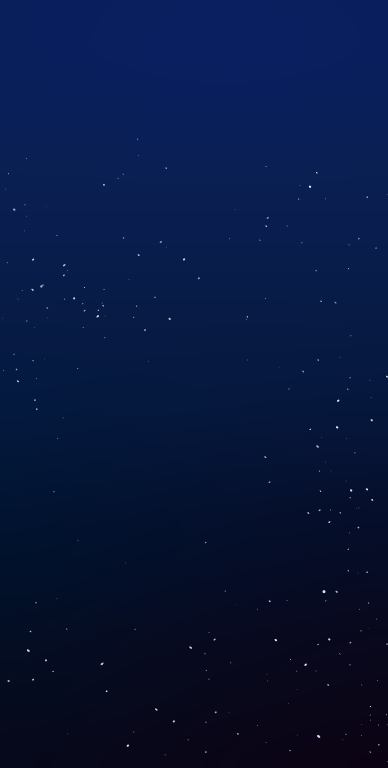
Give the GLSL for this background, as a Shadertoy shader.

```glsl
// Deep blue night sky that fades to near-black violet at the foot, with loose star drifts.
// A smooth vertical colour ramp is tinted sideways; hashed grid cells hold the stars,
// and a sum of soft elliptical clusters sets how likely each cell is to be lit.

// Sky colours, from the top of the canvas to the bottom
const vec3 SKY_TOP    = vec3(0.036, 0.122, 0.360);
const vec3 SKY_UPPER  = vec3(0.038, 0.120, 0.312);
const vec3 SKY_MIDDLE = vec3(0.022, 0.098, 0.250);
const vec3 SKY_LOWER  = vec3(0.014, 0.058, 0.165);
const vec3 SKY_FOOT   = vec3(0.029, 0.037, 0.118);
const vec3 SKY_BOTTOM = vec3(0.036, 0.022, 0.092);

// Sideways tint in the lower half: teal on the left, violet on the right
const vec3 TEAL_SHIFT   = vec3(-0.012, 0.012, 0.012);
const vec3 VIOLET_SHIFT = vec3(0.007, -0.009, -0.014);
const float TOP_GLOW    = 0.015;

// Stars: sizes are fractions of the canvas height
const vec3 STAR_COLOUR   = vec3(0.86, 0.94, 1.00);
const float CELLS_FINE   = 76.0;
const float CELLS_COARSE = 42.0;
const float RADIUS_MIN   = 0.0005;
const float RADIUS_MAX   = 0.0017;
const float STAR_CEILING = 0.85;
const float BASE_DENSITY = 0.018;

// Sine-free hash: a cell and a seed give three values in 0..1
vec3 hash3(vec2 cell, float seed) {
    vec3 q = fract(vec3(cell.xyx + seed) * vec3(0.1031, 0.1030, 0.0973));
    q += dot(q, q.yxz + 33.33);
    return fract((q.xxy + q.yzz) * q.zyx);
}

// Soft elliptical cluster with a peak of one
float cluster(vec2 uv, vec2 centre, vec2 spread) {
    vec2 d = (uv - centre) / spread;
    return exp(-dot(d, d));
}

// Chance of a star at a place on the canvas
float starDensity(vec2 uv) {
    float density = BASE_DENSITY;
    density += 0.40 * cluster(uv, vec2(0.94, 0.35), vec2(0.13, 0.13));
    density += 0.22 * cluster(uv, vec2(0.08, 0.62), vec2(0.14, 0.10));
    density += 0.10 * cluster(uv, vec2(0.32, 0.60), vec2(0.20, 0.07));
    density += 0.15 * cluster(uv, vec2(0.80, 0.69), vec2(0.20, 0.08));
    density += 0.11 * cluster(uv, vec2(0.22, 0.79), vec2(0.15, 0.05));
    density += 0.16 * cluster(uv, vec2(0.92, 0.09), vec2(0.22, 0.12));
    density += 0.08 * cluster(uv, vec2(0.35, 0.10), vec2(0.40, 0.10));
    return density * (1.0 - smoothstep(STAR_CEILING - 0.03, STAR_CEILING, uv.y));
}

// One layer of stars, at most one in each grid cell
float starLayer(vec2 p, float aspect, float cells, float chance, float gain, float seed) {
    vec2 cell = floor(p * cells);
    vec3 place = hash3(cell, seed);
    vec3 look = hash3(cell, seed + 57.0);
    vec2 centre = (cell + 0.2 + 0.6 * place.xy) / cells;
    float lit = step(place.z, chance * starDensity(centre / vec2(aspect, 1.0)));

    // Most stars are faint and small; a few are large and bright
    float radius = mix(RADIUS_MIN, RADIUS_MAX, look.x * look.x) * gain;
    vec2 offset = p - centre;
    offset.x += (look.z - 0.5) * offset.y;
    float pixel = 1.0 / iResolution.y;
    float disc = clamp((radius - length(offset)) / pixel + 0.5, 0.0, 1.0);
    return lit * disc * mix(0.25, 1.0, max(look.x * look.x, look.y * look.y));
}

// Vertical ramp with a faint upper glow and a sideways tint
vec3 skyColour(vec2 uv) {
    vec3 sky = mix(SKY_BOTTOM, SKY_FOOT, smoothstep(0.00, 0.16, uv.y));
    sky = mix(sky, SKY_LOWER,  smoothstep(0.12, 0.31, uv.y));
    sky = mix(sky, SKY_MIDDLE, smoothstep(0.26, 0.53, uv.y));
    sky = mix(sky, SKY_UPPER,  smoothstep(0.48, 0.76, uv.y));
    sky = mix(sky, SKY_TOP,    smoothstep(0.72, 0.95, uv.y));

    float lowerHalf = 1.0 - smoothstep(0.25, 0.65, uv.y);
    sky += TEAL_SHIFT * lowerHalf * (1.0 - smoothstep(0.0, 0.6, uv.x));
    sky += VIOLET_SHIFT * lowerHalf * smoothstep(0.4, 1.0, uv.x);
    sky.b += TOP_GLOW * cluster(uv, vec2(0.58, 0.92), vec2(0.40, 0.14));
    return sky;
}

void mainImage(out vec4 fragColor, in vec2 fragCoord) {
    vec2 uv = fragCoord / iResolution.xy;
    vec2 p = fragCoord / iResolution.y;
    float aspect = iResolution.x / iResolution.y;

    // Fine dust and larger stars over the sky
    float stars = starLayer(p, aspect, CELLS_FINE, 0.9, 0.85, 11.0);
    stars = max(stars, starLayer(p, aspect, CELLS_COARSE, 0.7, 1.15, 83.0));

    vec3 colour = mix(skyColour(uv), STAR_COLOUR, stars);
    fragColor = vec4(colour, 1.0);
}
```
